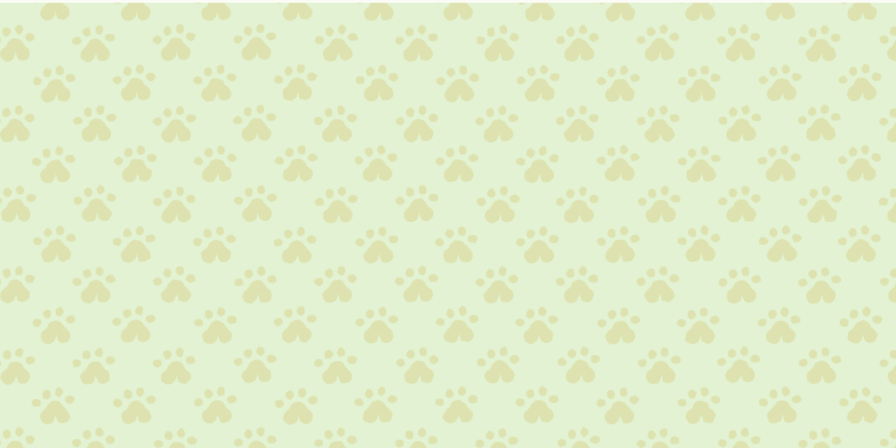
Give the GLSL for this pattern, as a WebGL 2 fragment shader.

```glsl
#version 300 es
precision highp float;

uniform vec2 u_resolution;
out vec4 fragColor;

vec2 hash2(vec2 p) {
    vec3 h = fract(p.xyx * vec3(0.1031, 0.1030, 0.0973));
    h += dot(h, h.yzx + 33.33);
    return fract((h.xx + h.yz) * h.zy);
}

float gradientDot(vec2 corner, vec2 offset) {
    return dot(hash2(corner + 40.0) * 2.0 - 1.0, offset);
}

float gradientNoise(vec2 p) {
    vec2 i = floor(p), f = fract(p);
    vec2 u = f * f * f * (f * (f * 6.0 - 15.0) + 10.0);
    vec2 e = vec2(1.0, 0.0);
    return mix(mix(gradientDot(i, f), gradientDot(i + e.xy, f - e.xy), u.x),
               mix(gradientDot(i + e.yx, f - e.yx), gradientDot(i + e.xx, f - e.xx), u.x), u.y);
}

float ellipse(vec2 p, vec2 radii) {
    return (length(p / radii) - 1.0) * min(radii.x, radii.y);
}

float smoothMin(float a, float b, float k) {
    float h = max(k - abs(a - b), 0.0) / k;
    return min(a, b) - h * h * k * 0.25;
}

float pawDistance(vec2 p) {
    // Heel pad: a crown and two lobes, split by a wedge from below
    float lobes = min(length(p - vec2(-0.094, -0.065)) - 0.091,
                      length(p - vec2(0.092, -0.055)) - 0.090);
    float crown = length(p - vec2(0.0, 0.028)) - 0.104;
    float pad = smoothMin(crown, lobes, 0.05);
    float wedge = abs(p.x - 0.008) - 0.32 * (-0.05 - p.y);
    pad = max(pad, -wedge);

    // Four toes, left to right
    float toes = ellipse(p - vec2(-0.231, 0.106), vec2(0.055, 0.049));
    toes = min(toes, ellipse(p - vec2(-0.106, 0.212), vec2(0.051, 0.056)));
    toes = min(toes, ellipse(p - vec2(0.048, 0.241), vec2(0.049, 0.057)));
    toes = min(toes, ellipse(p - vec2(0.183, 0.145), vec2(0.059, 0.050)));
    return min(pad, toes);
}

void main() {
    vec2 canvas = gl_FragCoord.xy / u_resolution.y;
    vec2 tile = canvas * 5.557;
    float soften = max(0.7 * 5.557 / u_resolution.y, 0.012);

    // Slightly ragged outlines
    vec2 ragged = tile + 0.014 * vec2(gradientNoise(tile * 15.0),
                                      gradientNoise(tile * 15.0 + 71.0));

    // Two interleaved square lattices make the staggered rows
    float paws = 1e3;
    for (int i = 0; i < 2; i++) {
        vec2 lattice = ragged - vec2(0.191, 0.952) - 0.5 * float(i);
        vec2 cell = floor(lattice + 0.5);
        vec2 drift = 0.02 * (hash2(cell + 17.0 * float(i) + 5.0) - 0.5);
        paws = min(paws, pawDistance(lattice - cell - drift));
    }

    vec3 mint = vec3(0.885, 0.950, 0.822);
    vec3 khaki = vec3(0.868, 0.888, 0.690);
    vec3 color = mix(khaki, mint, smoothstep(-soften, soften, paws));

    // Pale strip along the top edge
    float pixel = 1.0 / u_resolution.y;
    float strip = smoothstep(-0.5 * pixel, 0.5 * pixel, canvas.y - 0.994);
    color = mix(color, vec3(0.985, 0.985, 0.965), strip);

    fragColor = vec4(color, 1.0);
}
```
